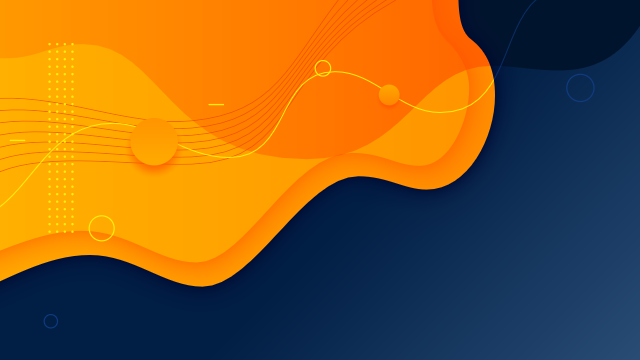
Write a WebGL 2 fragment shader that draws this background.

```glsl
#version 300 es
precision highp float;
// Layered orange liquid shapes over a navy gradient, with flowing lines, dots and balls.
uniform vec2 u_resolution;
out vec4 outColor;

vec2 p;       // canvas position: 4.32 units tall, y runs down from the top
float pixel;  // size of one pixel in those units

// A pen drawing joined Bezier curves; side flips for each curve crossed below p.
struct Path { vec2 pen; float dist; float side; };

Path start(vec2 at) { return Path(at, 1e3, 1.0); }

void curveTo(inout Path path, vec2 b, vec2 c, vec2 d) {
    vec2 a = path.pen, from = a;
    for (int i = 1; i <= 16; i++) {
        float t = float(i) / 16.0;
        vec2 bc = mix(b, c, t);
        vec2 to = mix(mix(mix(a, b, t), bc, t), mix(bc, mix(c, d, t), t), t);
        vec2 e = to - from, v = p - from;
        path.dist = min(path.dist, length(v - e * clamp(dot(v, e) / dot(e, e), 0.0, 1.0)));
        if ((from.x > p.x) != (to.x > p.x) && v.y < e.y * v.x / e.x) path.side = -path.side;
        from = to;
    }
    path.pen = d;
}

float signedDist(Path path) { return path.dist * path.side; }
float cover(float d) { return clamp(0.5 - d / pixel, 0.0, 1.0); }
float ring(vec2 center, float r) { return cover(abs(length(p - center) - r) - 0.007); }
float dash(vec2 center) { return cover(length(vec2(max(abs(p.x - center.x) - 0.085, 0.0), p.y - center.y)) - 0.008); }

float outerBlob() {
    Path s = start(vec2(-0.5, 3.6));
    curveTo(s, vec2(0.1, 3.35), vec2(0.55, 3.06), vec2(1.08, 3.06));
    curveTo(s, vec2(1.6, 3.06), vec2(1.98, 3.44), vec2(2.43, 3.44));
    curveTo(s, vec2(3.05, 3.44), vec2(3.65, 2.115), vec2(4.3, 2.115));
    curveTo(s, vec2(4.65, 2.115), vec2(4.85, 2.275), vec2(5.12, 2.275));
    curveTo(s, vec2(5.62, 2.275), vec2(5.94, 1.65), vec2(5.94, 1.15));
    curveTo(s, vec2(5.94, 0.85), vec2(5.85, 0.62), vec2(5.65, 0.47));
    curveTo(s, vec2(5.52, 0.37), vec2(5.5, 0.15), vec2(5.5, -0.1));
    return signedDist(s);
}

float innerBlob() {
    Path s = start(vec2(-0.5, 3.2));
    curveTo(s, vec2(0.1, 2.98), vec2(0.5, 2.77), vec2(0.98, 2.77));
    curveTo(s, vec2(1.55, 2.77), vec2(1.9, 3.15), vec2(2.36, 3.15));
    curveTo(s, vec2(2.95, 3.15), vec2(3.5, 1.835), vec2(4.22, 1.835));
    curveTo(s, vec2(4.6, 1.835), vec2(4.75, 1.99), vec2(5.04, 1.99));
    curveTo(s, vec2(5.4, 1.99), vec2(5.63, 1.45), vec2(5.63, 1.06));
    curveTo(s, vec2(5.63, 0.82), vec2(5.5, 0.62), vec2(5.37, 0.5));
    curveTo(s, vec2(5.22, 0.36), vec2(5.18, 0.15), vec2(5.18, -0.1));
    return signedDist(s);
}

float shadeWave() {
    Path s = start(vec2(-0.3, 0.66));
    curveTo(s, vec2(0.4, 0.8), vec2(0.5, 0.53), vec2(1.0, 0.53));
    curveTo(s, vec2(1.95, 0.53), vec2(2.0, 1.91), vec2(3.68, 1.91));
    curveTo(s, vec2(4.9, 1.91), vec2(5.0, 0.79), vec2(5.9, 0.79));
    curveTo(s, vec2(6.2, 0.79), vec2(6.4, 0.85), vec2(6.75, 0.845));
    curveTo(s, vec2(7.2, 0.835), vec2(7.5, 0.62), vec2(7.75, 0.2));
    return signedDist(s);
}

float longLine() {
    Path s = start(vec2(-0.1, 2.55));
    curveTo(s, vec2(0.4, 2.25), vec2(0.6, 1.48), vec2(1.35, 1.48));
    curveTo(s, vec2(1.85, 1.48), vec2(2.2, 1.89), vec2(2.75, 1.89));
    curveTo(s, vec2(3.5, 1.89), vec2(3.3, 0.86), vec2(4.02, 0.86));
    curveTo(s, vec2(4.5, 0.86), vec2(4.8, 1.35), vec2(5.28, 1.35));
    curveTo(s, vec2(6.1, 1.35), vec2(6.0, 0.35), vec2(6.45, -0.02));
    return s.dist;
}

float strands() {
    float nearest = 1e3;
    for (int i = 0; i < 7; i++) {
        float k = float(i) / 6.0;
        Path s = start(vec2(0.0, mix(1.18, 2.06, k)));
        curveTo(s, vec2(mix(0.8, 0.6, k), mix(1.15, 1.82, k)), vec2(1.55, mix(1.52, 1.99, k)), vec2(2.3, mix(1.45, 1.97, k)));
        curveTo(s, vec2(mix(3.3, 3.6, k), mix(1.35, 1.93, k)), vec2(mix(3.45, 3.3, k), 0.8), vec2(mix(4.06, 4.75, k), 0.0));
        nearest = min(nearest, s.dist);
    }
    return nearest;
}

// Shaded ball with a soft red shadow beneath it
void ball(inout vec3 color, vec2 center, float r, float topGreen, float lowGreen) {
    vec2 q = p - center;
    float shadow = 1.0 - smoothstep(0.6 * r, 1.3 * r, length(q - vec2(0.0, 0.3 * r)));
    color = mix(color, vec3(1.0, 0.3, 0.0), 0.7 * shadow);
    color = mix(color, vec3(1.0, mix(topGreen, lowGreen, 0.5 + 0.5 * q.y / r), 0.0), cover(length(q) - r));
}

void main() {
    pixel = 4.32 / u_resolution.y;
    p = vec2(gl_FragCoord.x, u_resolution.y - gl_FragCoord.y) * pixel;
    vec3 yellow = vec3(1.0, 0.93, 0.05), blue = vec3(0.06, 0.24, 0.53);
    float outer = outerBlob(), inner = innerBlob(), wave = cover(shadeWave());

    // Navy ground, dark wave and the blob's drop shadow
    vec3 navy = mix(vec3(0.005, 0.12, 0.27), vec3(0.16, 0.3, 0.46), clamp((p.x + p.y - 6.8) / 5.2, 0.0, 1.0));
    navy = mix(navy, vec3(0.005, 0.08, 0.18), wave);
    navy = mix(navy, vec3(0.0, 0.03, 0.19), 0.75 * exp(-9.0 * max(outer, 0.0)));

    // Orange body, with the rim shaded by the inner blob
    vec3 orange = vec3(1.0, mix(0.69, 0.58, p.x / 5.9), 0.0);
    orange.g -= wave * mix(0.09, 0.17, p.x / 5.0);
    vec3 rim = mix(orange, vec3(1.0, 0.31, 0.0), 0.5 * exp(-5.0 * max(inner, 0.0)));
    orange = mix(rim, orange, cover(inner));
    orange = mix(orange, vec3(0.93, 0.25, 0.0), 0.75 * cover(strands() - 0.004));
    float body = cover(outer);
    vec3 color = mix(navy, orange, body);

    // Long line, yellow on the body and dim blue beyond it
    color = mix(color, mix(blue, yellow, body), cover(longLine() - 0.006) * mix(0.6, 1.0, body));
    ball(color, vec2(1.85, 1.7), 0.285, 0.58, 0.67);
    ball(color, vec2(4.67, 1.14), 0.125, 0.66, 0.52);

    // Dot grid, rings and dashes
    vec2 cell = clamp(round((p - vec2(0.595, 0.53)) / vec2(0.0915, 0.09)), vec2(0.0), vec2(3.0, 25.0));
    float accents = cover(length(p - vec2(0.595, 0.53) - cell * vec2(0.0915, 0.09)) - 0.014);
    accents = max(accents, max(ring(vec2(1.22, 2.74), 0.15), ring(vec2(3.875, 0.82), 0.093)));
    accents = max(accents, max(dash(vec2(2.595, 1.255)), dash(vec2(0.21, 1.685))));
    color = mix(color, yellow, accents);
    color = mix(color, blue, 0.9 * max(ring(vec2(6.965, 1.055), 0.163), ring(vec2(0.61, 3.855), 0.08)));
    outColor = vec4(color, 1.0);
}
```
